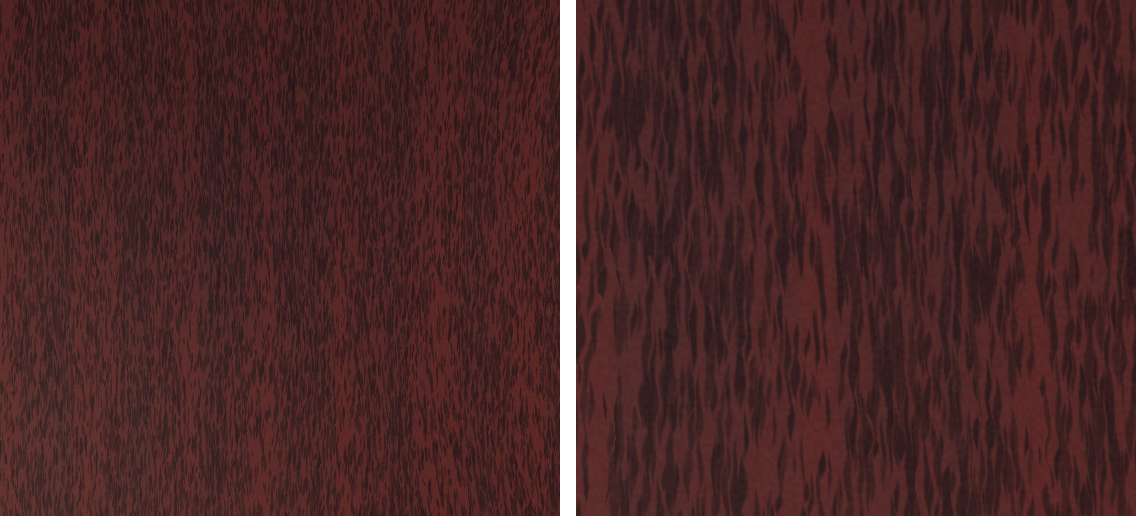
Left: the whole. Right: its middle third, enlarged.
A WebGL 2 fragment shader for this texture:

```glsl
#version 300 es
precision highp float;
// Dark red mahogany: soft upright colour bands under many short, tapered pores.
// Pores are jittered strokes in cellular grids; layered sines set the bands,
// the pore density and the gentle bend of the grain towards the right.

uniform vec2 u_resolution;
out vec4 outColor;

// Colours
const vec3 WARM_RED   = vec3(0.355, 0.147, 0.140);
const vec3 MUTED_RED  = vec3(0.302, 0.152, 0.147);
const vec3 PORE_DARK  = vec3(0.162, 0.092, 0.096);
const vec3 SHEEN      = vec3(0.036, 0.042, 0.036);

// Sizes, in canvas heights
const vec2  PORE_CELL   = vec2(0.0076, 0.036);
const vec2  STREAK_CELL = vec2(0.0085, 0.105);
const float BAND_PERIOD = 0.165;
const float BAND_START  = 0.18;
const float EDGE_SOFT   = 0.0011;

// Strengths
const int   PORE_LAYERS   = 3;
const float PORE_DENSITY  = 0.66;
const float BAND_DENSITY  = 0.24;
const float STREAK_AMOUNT = 0.30;
const float GRAIN_BEND    = 0.15;
const float SPECKLE       = 0.026;
const float TAU           = 6.2831853;

float hash1(vec2 p) {
    vec3 q = fract(vec3(p.xyx) * 0.1031);
    q += dot(q, q.yzx + 33.33);
    return fract((q.x + q.y) * q.z);
}

vec4 hash4(vec2 p) {
    vec4 q = fract(p.xyxy * vec4(0.1031, 0.1030, 0.0973, 0.1099));
    q += dot(q, q.wzxy + 33.33);
    return fract((q.xxyz + q.yzzw) * q.zywx);
}

float valueNoise(vec2 p) {
    vec2 cell = floor(p), f = fract(p);
    f = f * f * (3.0 - 2.0 * f);
    float low = mix(hash1(cell), hash1(cell + vec2(1, 0)), f.x);
    float high = mix(hash1(cell + vec2(0, 1)), hash1(cell + vec2(1, 1)), f.x);
    return mix(low, high, f.y);
}

// Grain coordinates: ragged upright lines that curve at the right side
vec2 bendGrain(vec2 p) {
    float lean = smoothstep(0.62, 1.1, p.x);
    float rise = p.y - 0.45;
    p.x -= GRAIN_BEND * lean * rise * rise;
    p.x += 0.0030 * sin(p.y * 9.0 + p.x * 14.0);
    p.x += 0.0007 * sin(p.y * 190.0 + p.x * 310.0);
    return p;
}

// Light bands approach 1, dark bands approach -1
float bandTone(vec2 g) {
    float tone = 0.52 * cos(TAU * (g.x - BAND_START) / BAND_PERIOD);
    tone += 0.26 * sin(g.x * 87.0 + 0.8 * sin(g.y * 3.0));
    tone += 0.20 * sin(g.x * 171.0 + 1.3 + sin(g.y * 4.0 + g.x * 9.0));
    return clamp(tone, -1.0, 1.0);
}

// One grid of tapered strokes; returns darkness from 0 to 1
float strokeLayer(vec2 g, vec2 size, float density, float seed, float soft) {
    vec2 home = floor(g / size);
    float dark = 0.0;
    for (int j = -1; j <= 1; j++) {
        for (int i = -1; i <= 1; i++) {
            vec2 id = home + vec2(i, j);
            vec4 rnd = hash4(id + seed);
            vec4 shape = hash4(id + seed + 71.7);
            vec2 d = g - (id + rnd.xy) * size;
            d.x -= d.y * (shape.x - 0.5) * 0.13;
            float along = d.y / (size.y * mix(0.24, 0.62, rnd.z));
            float halfWidth = size.x * mix(0.18, 0.34, shape.y);
            float dist = abs(d.x) - halfWidth * (1.0 - along * along);
            float ink = 1.0 - smoothstep(-soft, soft, dist);
            ink *= step(rnd.w, density) * mix(0.55, 1.0, shape.z);
            dark = max(dark, ink);
        }
    }
    return dark;
}

void main() {
    vec2 p = gl_FragCoord.xy / u_resolution.y;
    vec2 uv = gl_FragCoord.xy / u_resolution;
    float soft = max(EDGE_SOFT, 0.6 / u_resolution.y);
    vec2 g = bendGrain(p);
    float tone = bandTone(g);

    // Base wood with fine upright fibres
    float fibre = valueNoise(g * vec2(150.0, 7.0) + 5.0) - 0.5;
    float warmth = 0.5 + 0.38 * tone + 0.3 * fibre + 0.25 * (uv.x - 0.5);
    vec3 color = mix(MUTED_RED, WARM_RED, clamp(warmth, 0.0, 1.0));

    // Pores gather in clumps and in the dark bands
    float clump = valueNoise(g * vec2(42.0, 11.0) + 19.0) - 0.5;
    float density = PORE_DENSITY - BAND_DENSITY * tone + 0.45 * clump;
    float pores = 0.0;
    for (int k = 0; k < PORE_LAYERS; k++) {
        float scale = 0.74 + 0.27 * float(k);
        float seed = 13.0 + 37.0 * float(k);
        pores = max(pores, strokeLayer(g, PORE_CELL * scale, density, seed, soft));
    }
    float streakDensity = STREAK_AMOUNT * (0.6 - tone);
    pores = max(pores, strokeLayer(g, STREAK_CELL, streakDensity, 151.0, soft));
    color = mix(color, PORE_DARK, 0.92 * pores);

    // Broad light: sheen at lower left, shade at the top and upper middle
    color += SHEEN * smoothstep(0.95, 0.0, length(uv * vec2(1.1, 0.9)));
    color *= 1.05 - 0.12 * smoothstep(0.45, 1.0, uv.y);
    float shade = exp(-dot(uv - vec2(0.45, 0.6), uv - vec2(0.45, 0.6)) * 14.0);
    color *= 1.0 - shade * vec3(0.09, 0.05, 0.0);

    // Fine surface speckle
    color += SPECKLE * (valueNoise(p * 430.0) - 0.5);
    outColor = vec4(color, 1.0);
}
```
